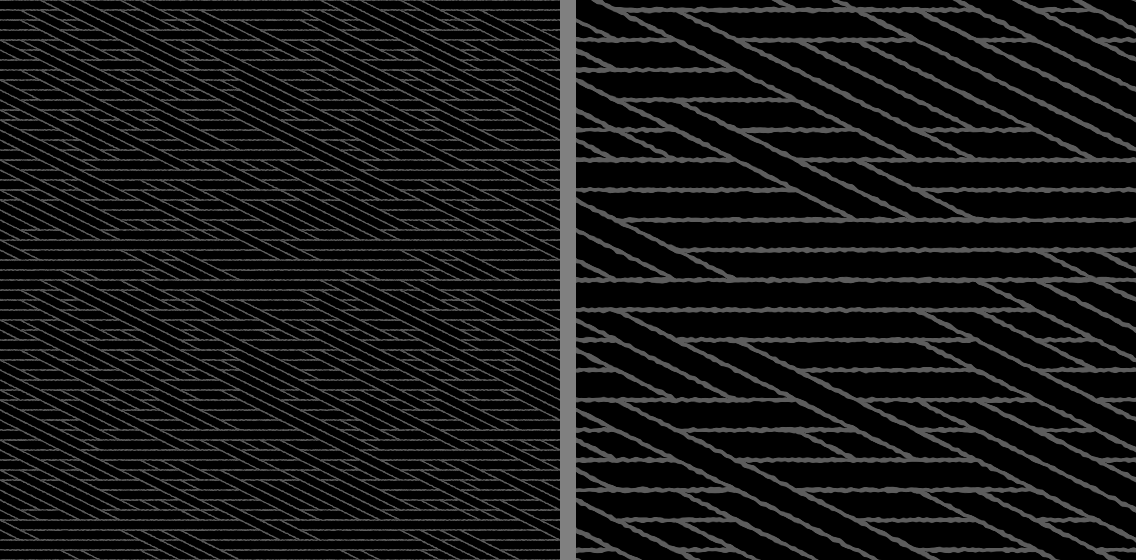
Left: the whole. Right: its middle third, enlarged.
Write a Shadertoy shader that draws this pattern.

```glsl
// Woven strips on a slanted grid, drawn as thin grey outlines on black.
// Each cell shows either a level strip or a falling strip on top; an edge is
// drawn wherever a neighbouring strip needs it. All noise wraps, so it tiles.

const vec2 GRID = vec2(28.0, 56.0);        // cells across the canvas
const vec2 WEAVE_REPEAT = vec2(14.0, 28.0); // cells in one repeat of the weave
const vec2 CLUSTER_GRID = vec2(7.0);       // noise lattice over one repeat
const float GRAIN_GRID = 256.0;            // noise lattice over the canvas
const float GRAIN_SHIFT = 0.07;            // line wobble, in rows
const float HALF_WIDTH = 0.075;            // half the line width, in rows
const float DIAGONAL_BIAS = 0.03;          // higher gives fewer falling strips
const vec3 BACKGROUND = vec3(0.0);
const vec3 LINE_GREY = vec3(0.365);

// Integer hash of a lattice point, from 0 to 1.
float hash(vec2 p, float seed) {
    uvec3 q = uvec3(p, seed);
    uint h = q.x * 1597334673u ^ q.y * 3812015801u ^ q.z * 2798796415u;
    h = (h ^ (h >> 15u)) * 2246822519u;
    h = (h ^ (h >> 13u)) * 3266489917u;
    h ^= h >> 16u;
    return float(h & 65535u) / 65535.0;
}

// Slope contribution of one lattice corner.
float cornerSlope(vec2 corner, vec2 offset, vec2 period, float seed) {
    float angle = 6.28319 * hash(mod(corner, period), seed);
    return dot(vec2(cos(angle), sin(angle)), offset);
}

// Gradient noise that wraps after a whole number of lattice cells.
float wrapNoise(vec2 p, vec2 period, float seed) {
    vec2 i = floor(p);
    vec2 f = p - i;
    vec2 w = f * f * f * (f * (f * 6.0 - 15.0) + 10.0);
    vec2 e = vec2(1.0, 0.0);
    float a = cornerSlope(i, f, period, seed);
    float b = cornerSlope(i + e.xy, f - e.xy, period, seed);
    float c = cornerSlope(i + e.yx, f - e.yx, period, seed);
    float d = cornerSlope(i + e.xx, f - e.xx, period, seed);
    return mix(mix(a, b, w.x), mix(c, d, w.x), w.y);
}

// True where the falling strip lies on top; clusters, rows and single cells vary.
bool fallingOnTop(vec2 cell, float seed) {
    vec2 c = mod(cell, WEAVE_REPEAT);
    float cluster = wrapNoise((c + 0.5) * CLUSTER_GRID / WEAVE_REPEAT, CLUSTER_GRID, seed);
    float row = hash(vec2(0.0, c.y), seed + 1.0) - 0.5;
    float single = hash(c, seed + 2.0) - 0.5;
    return cluster + 0.28 * row + 0.26 * single > DIAGONAL_BIAS;
}

// Distance to the nearest drawn edge, in rows; p is in slanted cell units.
float edgeDistance(vec2 p, float seed) {
    vec2 cell = floor(p);
    vec2 f = p - cell;
    vec2 side = step(0.5, f) * 2.0 - 1.0;
    bool here = fallingOnTop(cell, seed);
    bool beside = fallingOnTop(cell + vec2(side.x, 0.0), seed);
    bool above = fallingOnTop(cell + vec2(0.0, side.y), seed);

    // Cells are two rows wide, so falling edges have a slope of one half.
    vec2 toEdge = min(f, 1.0 - f) * vec2(2.0 / sqrt(5.0), 1.0);
    float falling = (here || beside) ? toEdge.x : 1.0;
    float level = (here && above) ? 1.0 : toEdge.y;
    return min(falling, level);
}

void mainImage(out vec4 fragColor, in vec2 fragCoord) {
    vec2 uv = fragCoord / iResolution.xy;
    float pixel = GRID.y / iResolution.y;

    // Fine grain roughens the lines.
    float grain = wrapNoise(uv * GRAIN_GRID, vec2(GRAIN_GRID), 11.0);
    vec2 p = uv * GRID;
    p.y += GRAIN_SHIFT * grain;

    // Slant the grid, then draw the edges with a soft border.
    vec2 slanted = vec2(p.x + p.y, p.y);
    float d = edgeDistance(slanted, 3.0);
    float line = 1.0 - smoothstep(HALF_WIDTH - 0.6 * pixel, HALF_WIDTH + 0.6 * pixel, d);
    fragColor = vec4(mix(BACKGROUND, LINE_GREY, line), 1.0);
}
```
